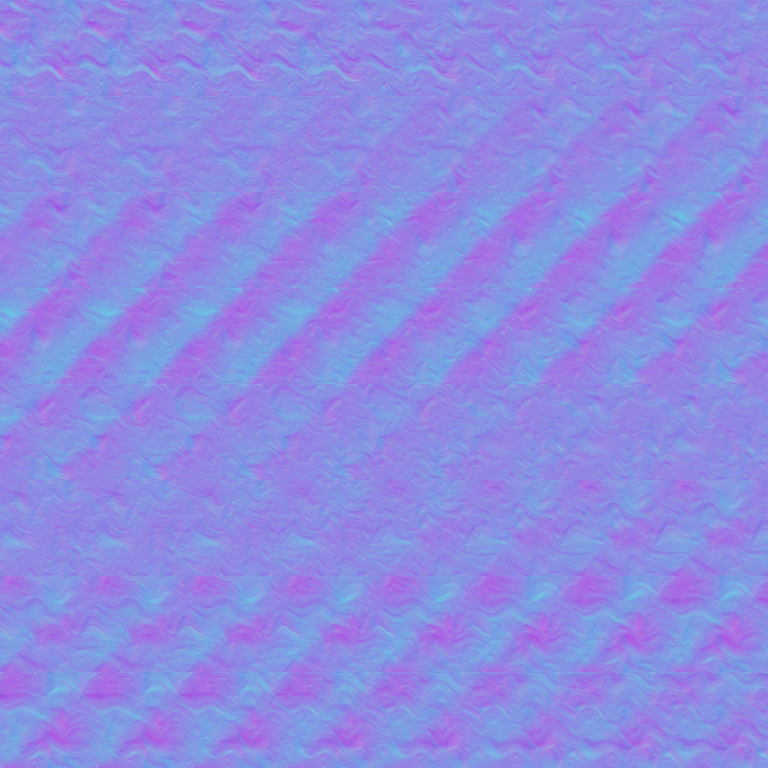
Write a Shadertoy shader that draws this texture map.

```glsl
// Flipbook of a rippling water normal map: 8 by 8 frames, each a seamless tile.
// Steep-fronted diagonal waves swell and fade from frame to frame; the slope of
// a bent, periodic, creased noise height adds fine ripples on top.

const float TAU = 6.28319;
const float GRID = 8.0;
const vec3 FLAT_NORMAL = vec3(0.553, 0.547, 0.89);
const vec2 SWELL_TINT = vec2(0.1, -0.122);
const vec2 RIPPLE_TINT = vec2(0.0085, 0.0105);

float hash(vec3 p) {
    p = fract(p * 0.1031);
    p += dot(p, p.zyx + 31.32);
    return fract((p.x + p.y) * p.z);
}

// Random value of a cell; stepping one tile sideways shifts rows by the shear
float cellValue(vec3 cell, vec2 period, float shear, float seed) {
    float tile = floor(cell.x / period.x);
    cell.x -= tile * period.x;
    cell.y = mod(cell.y + tile * shear, period.y);
    cell.z = mod(cell.z, 16.0) + seed;
    return hash(cell + 1.0);
}

// Value noise over one tile, animated along its third axis
float tileNoise(vec2 uv, float time, vec2 period, float shear, float seed) {
    vec3 p = vec3(uv.x * period.x, uv.y * period.y - uv.x * shear, time);
    vec3 cell = floor(p);
    vec3 f = p - cell;
    f = f * f * f * (f * (f * 6.0 - 15.0) + 10.0);
    vec4 corner;
    for (int i = 0; i < 4; i++) {
        vec3 offset = vec3(i & 1, i >> 1, 0);
        float near = cellValue(cell + offset, period, shear, seed);
        float far = cellValue(cell + offset + vec3(0, 0, 1), period, shear, seed);
        corner[i] = mix(near, far, f.z);
    }
    return mix(mix(corner.x, corner.y, f.x), mix(corner.z, corner.w, f.x), f.y);
}

// Three octaves of ripples, creased where the noise crosses its middle
float rippleHeight(vec2 uv, float time) {
    float height = 0.0;
    float amplitude = 1.0;
    float scale = 1.0;
    for (int i = 0; i < 3; i++) {
        float octave = float(i);
        float n = tileNoise(uv, time + 0.37 * octave, vec2(5, 7) * scale, 2.0 * scale, 20.0 * octave) - 0.5;
        height += amplitude * (0.6 * n - 0.6 * sqrt(n * n + 0.004));
        amplitude *= 0.42;
        scale *= 2.0;
    }
    return height;
}

vec2 rippleSlope(vec2 uv, float time) {
    const float STEP = 0.01;
    float here = rippleHeight(uv, time);
    return vec2(rippleHeight(uv + vec2(STEP, 0), time) - here,
                rippleHeight(uv + vec2(0, STEP), time) - here) / STEP;
}

// Gentle periodic bending that hides the noise lattice
vec2 bend(vec2 uv, float age) {
    vec2 turns = vec2(uv.y + uv.x, 2.0 * uv.x - uv.y) + 0.3 * age;
    return uv + 0.035 * sin(TAU * turns) + 0.02 * sin(TAU * (2.0 * uv.yx + turns.yx));
}

// Wave from -1 to 1 with a steep front and a slow fall, peaking at whole turns
float steepWave(float turns, float front) {
    float f = fract(turns + front);
    return 2.0 * smoothstep(0.0, front, f) * (1.0 - smoothstep(front, 1.0, f)) - 1.0;
}

// Broad swell; age runs from 0 to 8 over the whole flipbook
float swell(vec2 uv, float age, float warp) {
    float opening = 1.0 - smoothstep(0.0, 1.6, age);
    float closing = smoothstep(4.5, 5.2, age);
    float late = opening + closing;
    float strength = 0.6 + 0.4 * cos(TAU * (age - 3.0 + 0.2 * late) / 4.0);

    float phase = 0.52 + 0.04 * age + 0.4 * closing - 0.28 * opening;
    float diagonal = steepWave(uv.x + uv.y - phase + warp, mix(0.22, 0.34, late));
    float crossing = cos(TAU * (uv.x - uv.y - 0.28 * (1.0 - late) - warp));
    float bandPhase = 0.1 + 0.2 * (age - 6.0 + 8.0 * step(age, 3.0));
    float bands = cos(TAU * (2.0 * uv.y - bandPhase + warp));
    return strength * (mix(0.82, 0.65, late) * diagonal
        + mix(0.18, 0.27, late) * crossing + 0.2 * late * bands);
}

// Thin line along the top of a frame
float topSeam(float v, float pixel) {
    return 1.0 - smoothstep(0.003, 0.003 + pixel, v);
}

void mainImage(out vec4 fragColor, in vec2 fragCoord) {
    // Frames are read left to right, top to bottom
    vec2 position = fragCoord / iResolution.xy;
    vec2 grid = vec2(position.x, 1.0 - position.y) * GRID;
    vec2 frame = floor(grid);
    vec2 uv = grid - frame;
    float age = frame.y + frame.x / GRID;

    // Large waves, their fronts made slightly ragged by slow noise
    float warp = 0.09 * (tileNoise(uv, age, vec2(3, 4), 1.0, 70.0) - 0.5);
    warp += 0.1 * (tileNoise(uv, age, vec2(7, 8), 0.0, 80.0) - 0.5);
    vec3 color = FLAT_NORMAL;
    color.rg += SWELL_TINT * swell(uv, age, warp);

    // Fine ripples, rougher in the opening frames
    float roughness = 1.0 + 0.3 * (1.0 - smoothstep(0.3, 1.5, age));
    color.rg += RIPPLE_TINT * roughness * rippleSlope(bend(uv, age), age);

    // Broken pale seams between rows
    float wear = smoothstep(0.4, 0.7, tileNoise(uv, age, vec2(6, 2), 0.0, 90.0));
    color.rg += vec2(0.0, 0.04) * wear * topSeam(uv.y, GRID / iResolution.y);

    fragColor = vec4(clamp(color, 0.0, 1.0), 1.0);
}
```
